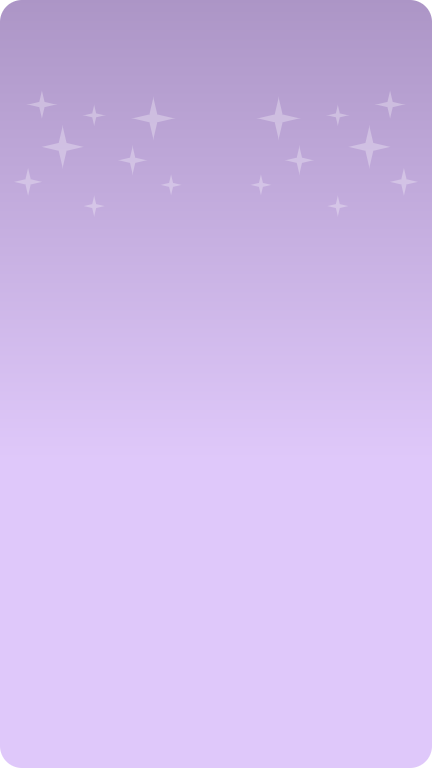
Write a Shadertoy shader that draws this background.

```glsl
// Lilac card with rounded corners, a vertical fade and mirrored four-pointed stars.

const vec3 TOP_COLOR = vec3(0.675, 0.585, 0.776);
const vec3 BASE_COLOR = vec3(0.875, 0.785, 0.980);
const vec3 PAGE_COLOR = vec3(1.0);
const vec3 STAR_COLOR = vec3(1.0);
const float STAR_OPACITY = 0.30;
const float STAR_WAIST = 0.19;      // inner corner, relative to star radius
const float FADE_END = 0.60;        // share of the height, from the top
const float CORNER_RADIUS = 0.051;  // in canvas widths

// Left half of the stars: x, depth below the top, radius (canvas widths)
const int STAR_COUNT = 8;
const vec3 STARS[STAR_COUNT] = vec3[](
    vec3(0.097, 0.242, 0.032), vec3(0.218, 0.267, 0.024),
    vec3(0.355, 0.274, 0.048), vec3(0.145, 0.340, 0.048),
    vec3(0.307, 0.371, 0.032), vec3(0.065, 0.421, 0.032),
    vec3(0.396, 0.428, 0.024), vec3(0.218, 0.477, 0.024));

float roundedBox(vec2 p, vec2 halfSize, float radius) {
    vec2 q = abs(p) - halfSize + radius;
    return length(max(q, 0.0)) + min(max(q.x, q.y), 0.0) - radius;
}

// Signed distance to the edge lines of a four-pointed star
float starDistance(vec2 p, float radius) {
    p = abs(p);
    if (p.y > p.x) p = p.yx;
    vec2 edgeNormal = normalize(vec2(STAR_WAIST, 1.0 - STAR_WAIST));
    return dot(p - vec2(radius, 0.0), edgeNormal);
}

float coverage(float dist, float pixel) {
    return clamp(0.5 - dist / pixel, 0.0, 1.0);
}

void mainImage(out vec4 fragColor, in vec2 fragCoord) {
    float pixel = 1.0 / iResolution.x;
    vec2 size = vec2(1.0, iResolution.y * pixel);
    vec2 p = fragCoord * pixel;
    p.y = size.y - p.y;  // depth below the top edge

    // Vertical fade
    float fade = clamp(p.y / (size.y * FADE_END), 0.0, 1.0);
    vec3 color = mix(TOP_COLOR, BASE_COLOR, fade);

    // Stars, mirrored about the centre line
    vec2 mirrored = vec2(min(p.x, 1.0 - p.x), p.y);
    float stars = 0.0;
    for (int i = 0; i < STAR_COUNT; i++) {
        float dist = starDistance(mirrored - STARS[i].xy, STARS[i].z);
        stars = max(stars, coverage(dist, pixel));
    }
    color = mix(color, STAR_COLOR, stars * STAR_OPACITY);

    // Rounded card on the page
    float card = roundedBox(p - 0.5 * size, 0.5 * size, CORNER_RADIUS);
    color = mix(PAGE_COLOR, color, coverage(card, pixel));
    fragColor = vec4(color, 1.0);
}
```
